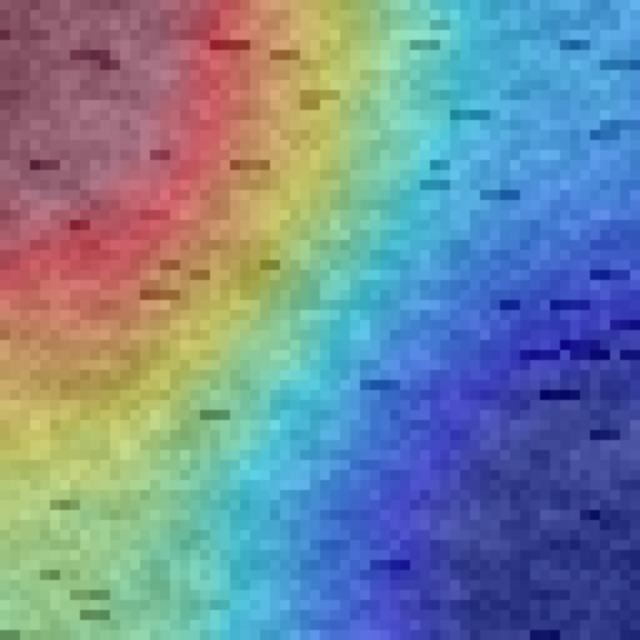
Give the GLSL for this background, as a Shadertoy shader.

```glsl
// Draws a mosaic of small tiles shading from mauve through a rainbow to navy.

const float TILES = 64.0;
const int STOPS = 12;

// Colour ramp, and the field level at which each colour lies
const vec3 RAMP[STOPS] = vec3[STOPS](
    vec3(0.55, 0.35, 0.42), vec3(0.61, 0.41, 0.48), vec3(0.77, 0.33, 0.37),
    vec3(0.75, 0.53, 0.38), vec3(0.73, 0.73, 0.36), vec3(0.57, 0.77, 0.54),
    vec3(0.45, 0.78, 0.68), vec3(0.27, 0.73, 0.81), vec3(0.29, 0.62, 0.83),
    vec3(0.26, 0.48, 0.82), vec3(0.26, 0.27, 0.76), vec3(0.25, 0.29, 0.60));
const float LEVEL[STOPS] = float[STOPS](
    0.0, 0.6, 1.35, 2.15, 3.2, 3.95, 4.6, 5.2, 5.9, 6.5, 7.5, 8.3);

float hash(vec2 p) {
    vec3 q = fract(p.xyx * 0.1031);
    q += dot(q, q.yzx + 33.33);
    return fract((q.x + q.y) * q.z);
}

float valueNoise(vec2 p) {
    vec2 cell = floor(p);
    vec2 f = fract(p);
    f = f * f * (3.0 - 2.0 * f);
    float low = mix(hash(cell), hash(cell + vec2(1, 0)), f.x);
    float high = mix(hash(cell + vec2(0, 1)), hash(cell + vec2(1, 1)), f.x);
    return mix(low, high, f.y);
}

vec3 rampColor(float level) {
    vec3 color = RAMP[0];
    for (int i = 1; i < STOPS; i++) {
        float blend = clamp((level - LEVEL[i - 1]) / (LEVEL[i] - LEVEL[i - 1]), 0.0, 1.0);
        color = mix(color, RAMP[i], blend);
    }
    return color;
}

// Four corner levels joined by a quintic ease
float fieldLevel(vec2 uv) {
    vec2 s = uv * uv * uv * (10.0 + uv * (6.0 * uv - 15.0));
    float bottom = mix(3.9, 9.0, s.x);
    float top = mix(0.0, 6.0, s.x);
    return mix(bottom, top, s.y);
}

// Uneven brightness: broad patches, flat streaks and single-tile grain
float grain(vec2 tile) {
    float patches = valueNoise(tile / 9.0 + 17.0) - 0.5;
    float streaks = valueNoise(tile / vec2(3.0, 1.5) + 41.0) - 0.5;
    float speck = hash(tile + 83.0) - 0.5;
    return 0.08 * patches + 0.12 * streaks + 0.09 * speck;
}

// Sparse short dark dashes, a few tiles wide
float dash(vec2 tile) {
    float shift = floor(5.0 * hash(vec2(tile.y, 7.0)));
    float column = tile.x + shift;
    vec2 slot = vec2(floor(column / 5.0), tile.y);
    float width = 2.0 + floor(3.0 * hash(slot + 29.0));
    float chosen = step(0.95, hash(slot + 131.0));
    return chosen * step(mod(column, 5.0), width - 0.5);
}

vec3 tileColor(vec2 tile) {
    tile = clamp(tile, 0.0, TILES - 1.0);
    vec2 uv = (tile + 0.5) / TILES;
    float wobble = 0.3 * (valueNoise(tile / 4.0 + 59.0) - 0.5);
    vec3 color = rampColor(fieldLevel(uv) + wobble);

    // Dim the outer left and lower right corners
    float leftShade = smoothstep(0.12, 0.0, uv.x) * smoothstep(0.5, 0.75, uv.y);
    float rightShade = smoothstep(0.45, 0.0, distance(uv, vec2(1.0, 0.0)));
    color -= 0.06 * leftShade + 0.07 * rightShade;

    color += grain(tile);
    color -= dash(tile) * vec3(0.16, 0.18, 0.17);
    return color;
}

void mainImage(out vec4 fragColor, in vec2 fragCoord) {
    vec2 p = fragCoord / iResolution.xy * TILES - 0.5;
    vec2 tile = floor(p);

    // Blend neighbouring tiles across a narrow soft edge
    vec2 soft = max(vec2(0.14), 0.5 * TILES / iResolution.xy);
    vec2 w = smoothstep(0.5 - soft, 0.5 + soft, fract(p));
    vec3 low = mix(tileColor(tile), tileColor(tile + vec2(1, 0)), w.x);
    vec3 high = mix(tileColor(tile + vec2(0, 1)), tileColor(tile + vec2(1, 1)), w.x);

    fragColor = vec4(clamp(mix(low, high, w.y), 0.0, 1.0), 1.0);
}
```
